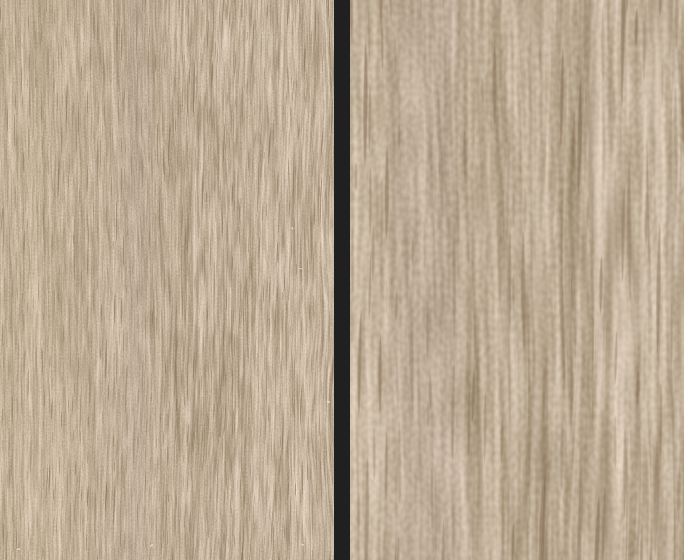
Left, the full canvas; right, a detail of the centre.
Give the GLSL for this texture, as a Shadertoy shader.

```glsl
// Pale oak board with upright grain. Stretched gradient noise lays down soft
// bands and fibres, its zero lines make long thin threads, and jittered cells
// add dark tapering pores, pale flecks and a few chips near the right edge.

vec2 hash2(vec2 p) {
    vec3 q = fract(p.xyx * vec3(0.1031, 0.1030, 0.0973));
    q += dot(q, q.yzx + 33.33);
    return fract((q.xx + q.yz) * q.zy);
}

// Gradient noise, roughly -0.7 to 0.7
float noise(vec2 p) {
    vec2 i = floor(p), f = p - i;
    vec2 u = f * f * f * (f * (f * 6.0 - 15.0) + 10.0);
    vec4 corner;
    for (int k = 0; k < 4; k++) {
        vec2 o = vec2(k & 1, k >> 1);
        float angle = 6.2832 * hash2(i + o + 71.0).x;
        corner[k] = dot(vec2(cos(angle), sin(angle)), f - o);
    }
    return 1.4 * mix(mix(corner.x, corner.y, u.x), mix(corner.z, corner.w, u.x), u.y);
}

// Long thin line along the zero crossings of stretched noise, broken at places
float thread(vec2 p, vec2 scale, float seed) {
    float line = 1.0 - smoothstep(0.02, 0.17, abs(noise(p * scale + seed)));
    return line * smoothstep(-0.10, 0.25, noise(p * scale * vec2(0.6, 3.0) + seed + 40.0));
}

// One layer of thin upright dashes, one per cell, tapering at both ends
float dashes(vec2 p, vec2 cells, float halfWidth, float share, float seed) {
    vec2 q = p * cells;
    q.y += 17.0 * hash2(vec2(floor(q.x), seed)).x;
    vec2 cell = floor(q) + seed * 13.0;
    vec2 shape = hash2(cell), kind = hash2(cell + 157.0);
    vec2 d = (fract(q) - 0.5) / cells;
    float t = d.y * cells.y / (0.16 + 0.32 * shape.y);
    float taper = max(1.0 - t * t, 0.0);
    float x = d.x - (shape.x - 0.5) * 0.45 / cells.x - (kind.x - 0.3) * 0.05 * d.y;
    float soft = max(0.5 / iResolution.y, 0.0007);
    float line = 1.0 - smoothstep(-soft, soft, abs(x) - halfWidth * taper);
    return line * smoothstep(0.0, 0.4, taper) * step(kind.y, share) * (0.35 + 0.65 * kind.x);
}

void mainImage(out vec4 fragColor, in vec2 fragCoord) {
    vec2 p = fragCoord / iResolution.y;
    float side = p.x * iResolution.y / iResolution.x;

    // Grain direction: straight on the left, leaning a little on the right
    float rightHalf = smoothstep(0.40, 0.60, side);
    float rightEdge = smoothstep(0.82, 1.0, side);
    vec2 g = p;
    g.x += 0.007 * noise(p * vec2(3.0, 1.6)) - 0.018 * rightHalf * (p.y - 0.5);
    g.x += 0.0010 * noise(p * vec2(25.0, 10.0));
    g.x += rightEdge * (0.014 * noise(p * vec2(5.0, 3.0) + 9.0) + 0.030 * (p.y - 0.5));

    // Smooth greyish strip left of the middle, darker heartwood beside it
    float strip = smoothstep(0.36, 0.39, side) * (1.0 - smoothstep(0.43, 0.46, side));
    float heart = exp(-pow((side - 0.55) / 0.12, 2.0));
    float contrast = mix(0.85, 1.1, rightHalf) * (1.0 - 0.35 * strip);

    // Layered grain, from broad bands to single fibres and fine tooth
    float tone = 0.026 * noise(g * vec2(10.0, 0.9) + 3.0);
    tone += contrast * 0.038 * noise(g * vec2(46.0, 1.5) + 11.0);
    tone += contrast * 0.060 * noise(g * vec2(110.0, 3.0) + 23.0);
    tone += contrast * 0.085 * noise(g * vec2(215.0, 6.0) + 37.0);
    tone += 0.070 * noise(g * vec2(330.0, 22.0) + 51.0);
    tone += 0.050 * noise(p * vec2(350.0, 270.0) + 0.37);
    tone += 0.018 * rightEdge - 0.016 * heart;

    vec3 wood = vec3(0.764, 0.697, 0.607) + tone * vec3(1.0, 1.02, 1.12);
    wood += strip * vec3(-0.006, -0.010, 0.004);
    wood += (1.0 - smoothstep(0.1, 0.36, side)) * vec3(0.0, 0.001, -0.008);

    // Threads run mostly through the right half, pores everywhere
    float darkThreads = 0.0, paleThreads = 0.0, pores = 0.0, flecks = 0.0;
    for (float k = 0.0; k < 3.0; k++) {
        vec2 scale = vec2(50.0 + 21.0 * k, 2.2 + 0.8 * k);
        darkThreads = max(darkThreads, thread(g, scale, 5.3 + 19.0 * k));
        paleThreads = max(paleThreads, thread(g, scale * 1.15, 90.7 + 23.0 * k));

        vec2 cells = vec2(62.0 + 26.0 * k, 8.0 + 6.0 * k);
        float pore = dashes(g, cells, 0.0012 - 0.0002 * k, 0.42, k + 1.0);
        pores = max(pores, pore * (1.0 - 0.12 * k));
        flecks = max(flecks, dashes(g, cells * 1.2, 0.0008, 0.25, k + 8.0));
    }
    vec3 poreColor = vec3(0.50, 0.41, 0.31);
    vec3 paleColor = vec3(0.89, 0.83, 0.765);
    wood = mix(wood, paleColor, paleThreads * mix(0.10, 0.34, rightHalf));
    wood = mix(wood, paleColor, flecks * mix(0.20, 0.45, rightHalf));
    wood = mix(wood, poreColor, darkThreads * mix(0.12, 0.27, rightHalf) * (1.0 - 0.6 * strip));
    wood = mix(wood, poreColor, pores * 0.60 * (1.0 - 0.2 * strip));

    // Rare whitish chips, mostly near the right edge
    vec2 chipCell = floor(p * 16.0);
    vec2 chipPlace = 0.3 + 0.4 * hash2(chipCell + 5.0);
    vec2 chip = (fract(p * 16.0) - chipPlace) / 16.0;
    float chipSize = length(chip * vec2(0.8, 1.6)) + 0.004 * noise(p * 240.0);
    float chipMask = 1.0 - smoothstep(0.0015, 0.0032, chipSize);
    float chipShare = mix(0.005, 0.07, rightEdge);
    wood = mix(wood, vec3(0.92, 0.89, 0.85), 0.7 * chipMask * step(hash2(chipCell).x, chipShare));

    fragColor = vec4(clamp(wood, 0.0, 1.0), 1.0);
}
```
